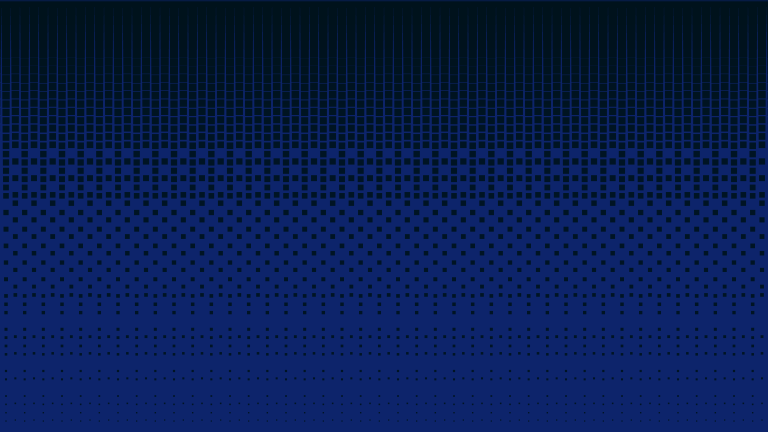
This pattern is drawn by a WebGL 2 fragment shader. Its source:

```glsl
#version 300 es
precision highp float;
// Halftone of dark squares on blue, shrinking and thinning out from top to bottom.

uniform vec2 u_resolution;
out vec4 fragColor;

// Lengths are fractions of the canvas height.
const vec3 BLUE = vec3(0.05, 0.14, 0.42);
const vec3 DARK_TOP = vec3(0.0, 0.07, 0.11);
const vec3 DARK_LOW = vec3(0.0, 0.08, 0.14);
const vec2 PITCH = vec2(0.021605, 0.01931);
const vec2 GRID_ORIGIN = vec2(0.0031, -0.0005);
const float ODD_COLUMN_LIFT = 0.0023;
const float SIZE_TOP = 0.0218;
const float SIZE_BOTTOM = 0.0024;
const float TOP_LINE = 0.0014;

// Rows where each thinning stage ends.
const int FULL_END = 17;
const int THREE_QUARTER_END = 23;
const int CHECKER_END = 34;

// Share of a pixel covered by a band of half width h, repeated at the pitch.
float bandCoverage(float p, float h, float pitch, float px) {
    float a = abs(p);
    float own = min(a + 0.5 * px, h) - max(a - 0.5 * px, -h);
    float next = min(a + 0.5 * px, pitch + h) - max(a - 0.5 * px, pitch - h);
    return min((max(own, 0.0) + max(next, 0.0)) / px, 1.0);
}

// Decides which squares survive at each stage of the fade.
bool isFilled(int row, bool oddColumn) {
    bool oddRow = (row & 1) == 1;
    if (row <= FULL_END) return true;
    if (row <= THREE_QUARTER_END) return !oddColumn || oddRow;
    if (row <= CHECKER_END) return oddRow != oddColumn;
    int k = row - CHECKER_END + 9;
    if (k == 10) return true;
    int phase = (3 * k) % 8;
    return oddColumn ? (k > 13 && phase >= 3 && phase <= 5) : phase < 6;
}

void main() {
    float px = 1.0 / u_resolution.y;
    vec2 pos = gl_FragCoord.xy * px;
    pos.y = 1.0 - pos.y;

    // Cell of the grid, with odd columns slightly raised.
    vec2 grid = pos - GRID_ORIGIN;
    int column = int(floor(grid.x / PITCH.x));
    bool oddColumn = (column & 1) == 1;
    if (oddColumn) grid.y += ODD_COLUMN_LIFT;
    vec2 cell = floor(grid / PITCH);
    vec2 local = grid - (cell + 0.5) * PITCH;

    // Square size follows the row height.
    float rowY = (cell.y + 0.5) * PITCH.y;
    float halfSize = 0.5 * max(mix(SIZE_TOP, SIZE_BOTTOM, rowY), 0.0);
    float ink = bandCoverage(local.x, halfSize, PITCH.x, px)
              * bandCoverage(local.y, halfSize, PITCH.y, px);
    if (!isFilled(int(cell.y), oddColumn)) ink = 0.0;

    // Faint blue line along the top edge.
    ink *= 1.0 - 0.5 * (1.0 - smoothstep(TOP_LINE, TOP_LINE + 1.5 * px, pos.y));

    vec3 dark = mix(DARK_TOP, DARK_LOW, smoothstep(0.0, 0.4, pos.y));
    fragColor = vec4(mix(BLUE, dark, ink), 1.0);
}
```
